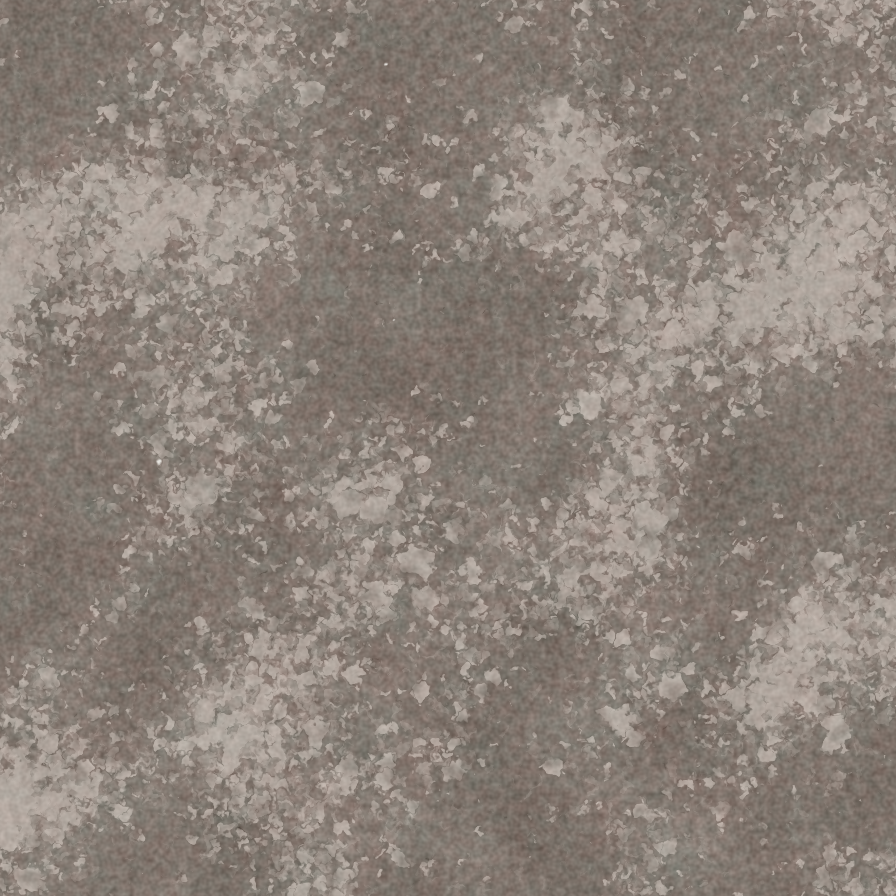
Reproduce this texture procedurally as a WebGL 2 fragment shader.

```glsl
#version 300 es
precision highp float;
// Weathered grey-brown stone overgrown by pale, crusty lichen in diagonal drifts.

uniform vec2 u_resolution;
out vec4 fragColor;

// Three random values in 0..1 for a grid cell and a seed.
vec3 hash3(vec2 cell, int seed) {
    uvec3 v = uvec3(ivec3(ivec2(cell), seed)) * 1664525u + 1013904223u;
    v.x += v.y * v.z; v.y += v.z * v.x; v.z += v.x * v.y;
    v ^= v >> 16u;
    v.x += v.y * v.z; v.y += v.z * v.x; v.z += v.x * v.y;
    return vec3(v >> 8u) / 16777216.0;
}

float cornerGradient(vec2 cell, vec2 offset, int seed) {
    float angle = 6.28318 * hash3(cell, seed).x;
    return dot(vec2(cos(angle), sin(angle)), offset);
}

float gradientNoise(vec2 p, int seed) {
    vec2 i = floor(p), f = p - i;
    vec2 u = f * f * f * (f * (f * 6.0 - 15.0) + 10.0);
    vec2 e = vec2(1.0, 0.0);
    float low = mix(cornerGradient(i, f, seed), cornerGradient(i + e, f - e, seed), u.x);
    float high = mix(cornerGradient(i + e.yx, f - e.yx, seed),
                     cornerGradient(i + 1.0, f - 1.0, seed), u.x);
    return mix(low, high, u.y);
}

float fbm(vec2 p, int octaves, int seed) {
    float sum = 0.0, amplitude = 1.0;
    for (int i = 0; i < octaves; i++) {
        sum += amplitude * gradientNoise(p, seed + i);
        p = mat2(1.6, 1.2, -1.2, 1.6) * p;
        amplitude *= 0.5;
    }
    return sum;
}

// Signed distance to scattered discs that grow where cover is high.
float scatteredDiscs(vec2 p, float cells, float maxRadius, float cover, int seed) {
    vec2 g = p * cells, base = floor(g);
    float nearest = 1.0;
    for (int y = -1; y <= 1; y++) {
        for (int x = -1; x <= 1; x++) {
            vec2 cell = base + vec2(x, y);
            vec3 r = hash3(cell, seed);
            float rank = hash3(cell, seed + 1).x;
            float grown = smoothstep(rank - 0.08, rank + 0.12, cover);
            float radius = mix(-0.3, maxRadius * mix(0.45, 1.0, r.z), grown);
            vec2 centre = cell + 0.5 + 0.8 * (r.xy - 0.5);
            nearest = min(nearest, length(g - centre) - radius);
        }
    }
    return nearest / cells;
}

// Lichen density, drawn out along the rising diagonal.
float lichenCover(vec2 p) {
    vec2 along = normalize(vec2(0.6, 0.8));
    vec2 q = vec2(dot(p, vec2(along.y, -along.x)) * 4.8, dot(p, along) * 2.9);
    return clamp(0.38 + 0.9 * fbm(q + 7.3, 5, 11), 0.0, 1.0);
}

vec3 stoneColour(float tone, float tint) {
    return tone - vec3(0.0, 0.04, 0.072) + tint * vec3(0.014, -0.007, -0.006);
}

void main() {
    vec2 p = gl_FragCoord.xy / min(u_resolution.x, u_resolution.y);
    float soft = max(0.0015, 0.8 / min(u_resolution.x, u_resolution.y));
    float cover = lichenCover(p);

    // Ragged outlines
    vec2 warp = vec2(fbm(p * 75.0, 3, 31), fbm(p * 75.0, 3, 41));
    vec2 q = p + 0.0105 * warp;

    // Lichen crusts in three sizes
    float crust = scatteredDiscs(q, 27.0, 0.46, cover * 0.7 - 0.1, 51);
    crust = min(crust, scatteredDiscs(q, 50.0, 0.47, cover * 0.85 - 0.03, 61));
    crust = min(crust, scatteredDiscs(q, 92.0, 0.45, cover * 0.8, 71));
    float crustMask = 1.0 - smoothstep(-soft, soft, crust);

    // Dense film with dark gaps, and faint crumbs between the crusts
    float film = smoothstep(0.6, 0.78, cover + 0.55 * fbm(q * 60.0, 2, 81));
    float crumbs = smoothstep(0.1, 0.36, fbm(q * 58.0, 3, 171) + 0.8 * (cover - 0.45));
    float patchiness = smoothstep(-0.45, 0.3, fbm(p * 34.0, 2, 91));
    float lichen = max(crustMask * mix(0.4, 1.0, patchiness), film * 0.9);
    lichen = max(lichen, crumbs * mix(0.2, 0.6, cover));

    // Stone ground with mottling and fine grain
    float mottle = fbm(p * 8.0, 4, 101);
    float speckle = fbm(p * 85.0, 2, 111);
    float grain = gradientNoise(p * 215.0, 121);
    float ground = 0.485 + 0.06 * cover + 0.055 * mottle + 0.085 * speckle + 0.075 * grain;
    float rim = smoothstep(0.0, soft, crust) * (1.0 - smoothstep(soft, 0.005, crust));
    ground -= 0.03 * rim * cover;

    // Lichen surface, duller toward the middle of thick crusts
    float pale = 0.71 + 0.03 * mottle + 0.055 * speckle + 0.05 * grain;
    pale -= 0.03 * (1.0 - smoothstep(-0.011, -0.004, crust)) * (1.0 - film);

    float tint = 1.3 * fbm(p * 14.0, 2, 131) + 1.6 * gradientNoise(p * 75.0, 141);
    vec3 colour = mix(stoneColour(ground, tint), stoneColour(pale, tint * 0.5), lichen);

    // Dark pits and rare bright chips
    float pit = scatteredDiscs(q, 60.0, 0.13, 0.13, 151);
    colour -= 0.08 * (1.0 - smoothstep(-soft, soft, pit)) * (1.0 - lichen);
    float chip = scatteredDiscs(p + 0.003 * warp, 12.0, 0.07, 0.085, 161);
    colour = mix(colour, vec3(0.9, 0.89, 0.87), 1.0 - smoothstep(-soft, soft, chip));

    fragColor = vec4(clamp(colour, 0.0, 1.0), 1.0);
}
```
